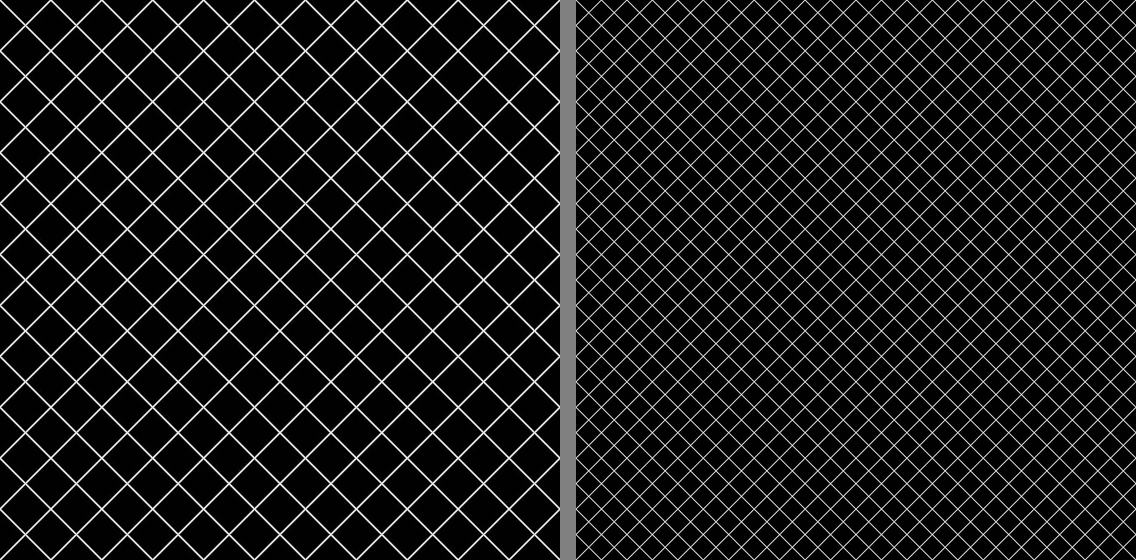
Left, the tile; right, the same tile 2 across and 2 down.
Write a WebGL 2 fragment shader that draws this pattern.

```glsl
#version 300 es
precision highp float;

uniform vec2 u_resolution;
out vec4 outColor;

const float REPEATS = 11.0;          // diamonds across and down
const float LINE_WIDTH = 0.0030;     // fraction of the canvas
const float LINE_SOFTNESS = 0.0013;  // half width of the edge ramp
const vec3 GROUND_COLOR = vec3(0.004);
const vec3 LINE_COLOR = vec3(0.96);
const float GRAIN_CELLS = 512.0;     // whole number, so the grain wraps
const float GRAIN_STRENGTH = 0.05;
const float GRAIN_REACH = 0.014;     // how far grain spreads from a line

float hash(vec2 cell) {
    vec3 p = fract(vec3(cell.xyx) * 0.1031);
    p += dot(p, p.yzx + 33.33);
    return fract((p.x + p.y) * p.z);
}

// Distance to each family of diagonals, in canvas units
vec2 diagonalDistances(vec2 uv) {
    vec2 diagonal = vec2(uv.x + uv.y, uv.x - uv.y) * REPEATS;
    vec2 offset = abs(fract(diagonal + 0.5) - 0.5);
    return offset / (REPEATS * sqrt(2.0));
}

void main() {
    vec2 uv = gl_FragCoord.xy / u_resolution;
    float pixel = 1.0 / min(u_resolution.x, u_resolution.y);
    vec2 distances = diagonalDistances(uv);

    // Crossed lines with soft edges
    float softness = max(LINE_SOFTNESS, 0.7 * pixel);
    float halfWidth = 0.5 * LINE_WIDTH;
    vec2 coverage = 1.0 - smoothstep(halfWidth - softness, halfWidth + softness, distances);
    float line = max(coverage.x, coverage.y);

    // Faint sparse grain beside the lines
    vec2 cell = mod(floor(uv * GRAIN_CELLS), GRAIN_CELLS);
    float nearLine = 1.0 - smoothstep(0.0, GRAIN_REACH, min(distances.x, distances.y));
    float grain = GRAIN_STRENGTH * nearLine * pow(hash(cell), 4.0);

    vec3 color = mix(GROUND_COLOR + grain, LINE_COLOR, line);
    outColor = vec4(color, 1.0);
}
```
